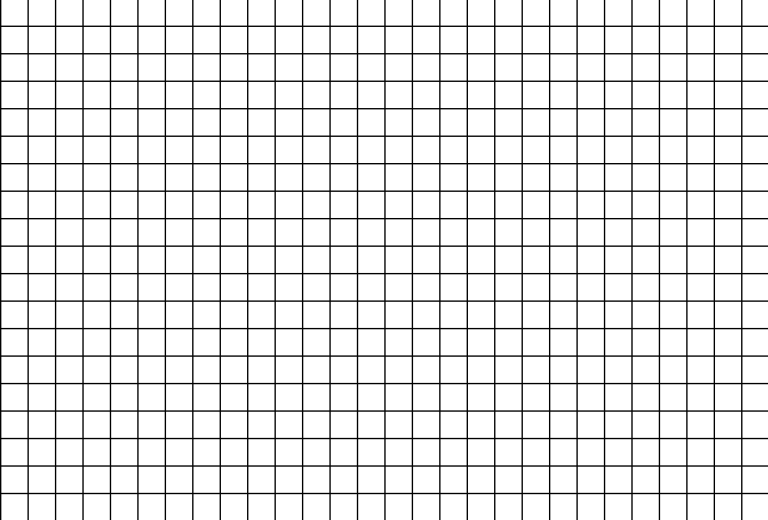
Give the GLSL for this pattern, as a WebGL 2 fragment shader.

```glsl
#version 300 es
precision highp float;
// Square graph-paper grid: thin black rules on white, about 28 cells across
// and 19 down. Each axis is folded into one cell with fract, and the
// rule's coverage of every pixel is found by exact box filtering.

uniform vec2 u_resolution;
out vec4 fragColor;

// Share of a pixel covered by a rule centred at zero, per axis.
vec2 ruleCoverage(vec2 offset, vec2 pixel, float halfWidth) {
    vec2 high = min(offset + 0.5 * pixel, vec2(halfWidth));
    vec2 low = max(offset - 0.5 * pixel, vec2(-halfWidth));
    return clamp((high - low) / pixel, 0.0, 1.0);
}

void main() {
    // Cell coordinates, with a slight shift of the rules from the corner
    vec2 cellCount = vec2(27.98, 18.92);
    vec2 cell = gl_FragCoord.xy / u_resolution * cellCount - vec2(0.025, 0.964);
    vec2 pixel = cellCount / u_resolution;

    // Signed offset from the nearest rule on each axis
    vec2 offset = fract(cell + 0.5) - 0.5;
    vec2 rule = ruleCoverage(offset, pixel, 0.0248);

    // Crossing rules merge without darkening twice
    float ink = 1.0 - (1.0 - rule.x) * (1.0 - rule.y);
    vec3 paper = vec3(1.0);
    vec3 black = vec3(0.0);
    fragColor = vec4(mix(paper, black, ink), 1.0);
}
```
